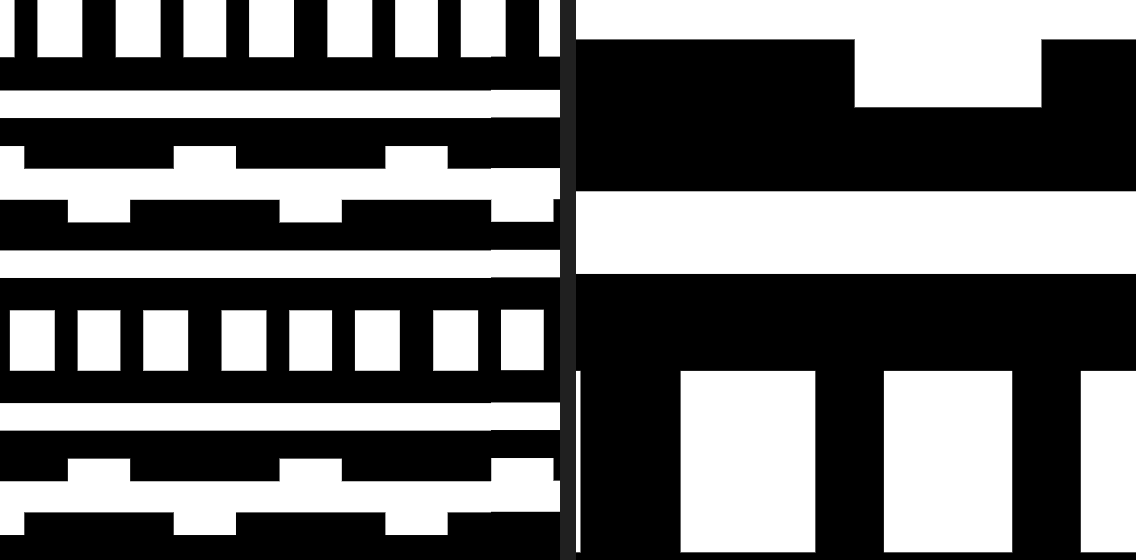
Left: the whole. Right: its middle third, enlarged.
This pattern is drawn by a WebGL 2 fragment shader. Its source:

```glsl
#version 300 es
precision highp float;
// Black and white bands of triple windows, stripes and notched ribbons, in half-drop repeat.

uniform vec2 u_resolution;
out vec4 fragColor;

const vec3 INK = vec3(0.0);
const vec3 PAPER = vec3(1.0);

// All lengths are fractions of the canvas.
const vec2 CELL = vec2(0.3780, 0.5582);         // size of one repeat
const vec2 CELL_CENTRE = vec2(0.1768, 0.3919);  // middle window of the base row
const vec2 MID_WINDOW = vec2(0.0382, 0.0540);   // half sizes
const vec2 SIDE_WINDOW = vec2(0.0401, 0.0540);
const float SIDE_OFFSET = 0.1191;
const float ODD_ROW_TRIM = 0.0017;              // odd rows have slightly shorter windows
const float STRIPE_OFFSET = 0.1363;
const float STRIPE_HALF = 0.0246;
const float RIBBON_START = 0.2513;
const float NOTCH_START = 0.2109;
const float NOTCH_HALF = 0.0556;
const float SEAM_X = 0.8763;                    // right of the seam, all is lifted a little
const float SEAM_LIFT = 0.0011;

float boxDistance(vec2 p, vec2 halfSize) {
    vec2 d = abs(p) - halfSize;
    return length(max(d, 0.0)) + min(max(d.x, d.y), 0.0);
}

// Signed distance to the white shapes; q is folded about the cell centre.
float whiteDistance(vec2 q, float trim) {
    vec2 shorten = vec2(0.0, trim);
    float windows = min(boxDistance(q, MID_WINDOW - shorten),
                        boxDistance(q - vec2(SIDE_OFFSET, 0.0), SIDE_WINDOW - shorten));
    float stripe = abs(q.y - STRIPE_OFFSET) - STRIPE_HALF;
    float ribbon = RIBBON_START - q.y;
    float notch = max(NOTCH_START - q.y, q.x - NOTCH_HALF);
    return min(min(windows, stripe), min(ribbon, notch));
}

void main() {
    vec2 p = gl_FragCoord.xy / u_resolution;
    p.y -= SEAM_LIFT * step(SEAM_X, p.x);

    // Half-drop lattice: every other row slides by half a repeat.
    vec2 grid = (p - CELL_CENTRE) / CELL;
    float oddRow = mod(floor(grid.y + 0.5), 2.0);
    grid.x += 0.5 * oddRow;
    vec2 folded = abs(fract(grid + 0.5) - 0.5) * CELL;

    // One-pixel edge smoothing.
    float dist = whiteDistance(folded, ODD_ROW_TRIM * oddRow);
    float white = clamp(0.5 - dist * min(u_resolution.x, u_resolution.y), 0.0, 1.0);
    fragColor = vec4(mix(INK, PAPER, white), 1.0);
}
```
